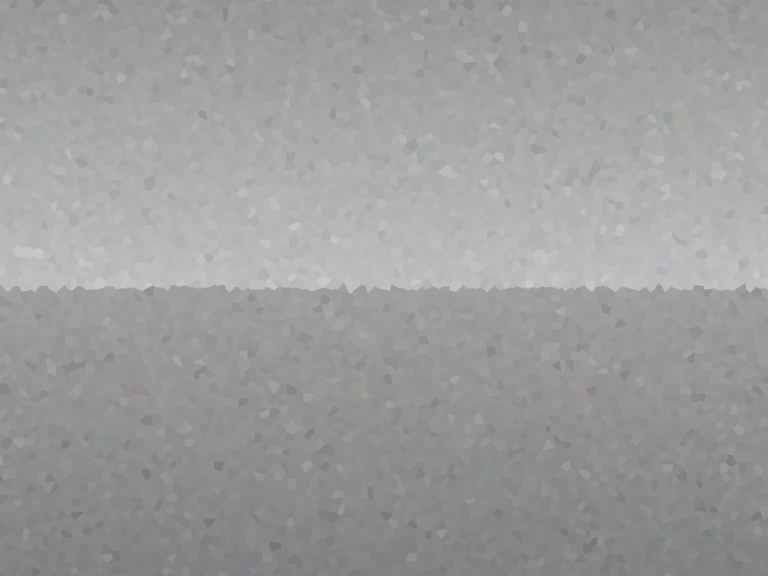
Reproduce this background procedurally as a WebGL 2 fragment shader.

```glsl
#version 300 es
precision highp float;

uniform vec2 u_resolution;
out vec4 fragColor;

vec3 hash3(vec2 p) {
    vec3 q = fract(p.xyx * vec3(0.1031, 0.1030, 0.0973));
    q += dot(q, q.yxz + 33.33);
    return fract((q.xxy + q.yzz) * q.zyx);
}

// Two stacked ramps that meet at the horizon
float wallAndFloor(float height) {
    return height > 0.5 ? mix(0.745, 0.592, height * 2.0 - 1.0)
                        : mix(0.508, 0.621, height * 2.0);
}

// Flat shade of one chip: mostly faint grain, a few strong outliers
vec3 chipColor(vec2 cell, float height) {
    vec3 tint = hash3(cell + 71.0) - 0.5;
    float grain = hash3(cell + 137.0).x * 2.0 - 1.0;
    float shade = 0.014 * grain + 0.04 * grain * pow(abs(grain), 14.0);
    return wallAndFloor(height) + shade + 0.02 * tint;
}

void main() {
    float chipsPerHeight = 72.0;
    vec2 p = gl_FragCoord.xy / u_resolution.y * chipsPerHeight;
    vec2 base = floor(p);

    // Nearest and second nearest chip centres
    float nearDist = 1e3, nextDist = 1e3;
    vec2 nearCell, nextCell, nearSeed, nextSeed;
    for (int y = -2; y <= 2; y++) {
        for (int x = -2; x <= 2; x++) {
            vec2 cell = base + vec2(x, y);
            vec2 seed = cell + hash3(cell + 19.0).xy;
            float d = dot(seed - p, seed - p);
            if (d < nearDist) {
                nextDist = nearDist;
                nextCell = nearCell;
                nextSeed = nearSeed;
                nearDist = d;
                nearCell = cell;
                nearSeed = seed;
            } else if (d < nextDist) {
                nextDist = d;
                nextCell = cell;
                nextSeed = seed;
            }
        }
    }

    // Blend across the shared edge over about one pixel
    float edge = (nextDist - nearDist) / (2.0 * max(distance(nearSeed, nextSeed), 1e-3));
    float pixel = chipsPerHeight / u_resolution.y;
    float own = 0.5 + 0.5 * smoothstep(0.0, 0.7 * pixel, edge);
    vec3 nearColor = chipColor(nearCell, nearSeed.y / chipsPerHeight);
    vec3 nextColor = chipColor(nextCell, nextSeed.y / chipsPerHeight);
    fragColor = vec4(mix(nextColor, nearColor, own), 1.0);
}
```
